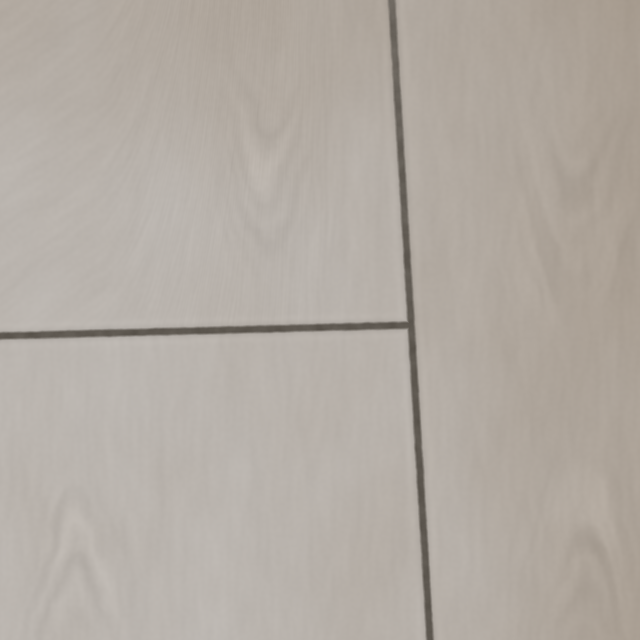
Give the GLSL for this texture, as a WebGL 1 fragment shader.

```glsl
precision highp float;

uniform vec2 u_resolution;

const vec3 COOL_WOOD = vec3(0.737, 0.717, 0.696);
const vec3 WARM_WOOD = vec3(0.650, 0.605, 0.555);
const vec3 GROUT = vec3(0.365, 0.342, 0.312);
const float GROUT_HALF_WIDTH = 0.0053;

vec2 randomGradient(vec2 cell) {
  vec3 q = fract(vec3(cell.xyx) * vec3(0.1031, 0.1030, 0.0973));
  q += dot(q, q.yzx + 33.33);
  float angle = 6.2832 * fract((q.x + q.y) * q.z);
  return vec2(cos(angle), sin(angle));
}

// Gradient noise, roughly -0.7 to 0.7
float noise(vec2 p) {
  vec2 i = floor(p);
  vec2 f = p - i;
  vec2 u = f * f * f * (f * (f * 6.0 - 15.0) + 10.0);
  vec2 e = vec2(1.0, 0.0);
  float low = mix(dot(randomGradient(i), f),
                  dot(randomGradient(i + e.xy), f - e.xy), u.x);
  float high = mix(dot(randomGradient(i + e.yx), f - e.yx),
                   dot(randomGradient(i + e.xx), f - e.xx), u.x);
  return mix(low, high, u.y);
}

float fbm(vec2 p) {
  float sum = 0.0;
  float amplitude = 0.6;
  for (int i = 0; i < 4; i++) {
    sum += amplitude * noise(p);
    p = p * 2.03 + 17.3;
    amplitude *= 0.5;
  }
  return sum;
}

vec2 rotate(vec2 p, float angle) {
  float c = cos(angle);
  float s = sin(angle);
  return vec2(c * p.x - s * p.y, s * p.x + c * p.y);
}

// Nested growth arches opening along y; direction is 1 upward, -1 downward
float growthArch(vec2 p, vec2 tip, float direction, float spread) {
  vec2 d = p - tip;
  d.x += 0.022 * fbm(p * vec2(9.0, 6.0) + tip * 31.0);
  float along = d.y * direction;
  float rings = along - 1.6 * sqrt(d.x * d.x + 0.0004) * 0.09 / spread
              - 14.0 * d.x * d.x + 0.05 * fbm(p * 14.0);
  float lines = noise(vec2(rings * 17.0, tip.x * 41.0 + d.x * 5.0));
  float fade = exp(-d.x * d.x / (spread * spread))
             * smoothstep(-0.06, 0.06, along) * smoothstep(0.42, 0.12, along);
  return lines * fade;
}

// Soft coverage of a joint, given the distance to its centre line
float joint(float dist, float pixel) {
  float soft = max(0.0027, 0.75 * pixel);
  return 1.0 - smoothstep(GROUT_HALF_WIDTH - soft, GROUT_HALF_WIDTH + soft, dist);
}

vec3 plankTone(vec2 p, float rightSide) {
  float leftWarmth = 0.05 + 0.46 * smoothstep(0.55, 1.05, p.y)
                   + 0.16 * smoothstep(0.15, 0.65, p.x);
  float rightWarmth = 0.32 + 0.42 * smoothstep(0.66, 1.0, p.x)
                    + 0.20 * smoothstep(0.35, 1.0, p.y);
  float warmth = mix(leftWarmth, rightWarmth, rightSide);
  warmth += 0.30 * fbm(p * vec2(4.5, 3.0) + rightSide * 23.0);
  return mix(COOL_WOOD, WARM_WOOD, warmth);
}

float woodGrain(vec2 p, float rightSide, float upper, float seed) {
  // Long fibres bend away from the plank axis on the upper left plank
  float slanted = upper * (1.0 - rightSide);
  float bend = 0.95 * slanted * smoothstep(0.55, 0.15, p.x);
  vec2 q = rotate(p, bend) + 0.012 * fbm(p * 5.0 + seed);
  float grain = 0.018 * fbm(q * vec2(26.0, 4.5) + seed);
  grain += 0.013 * noise(q * vec2(85.0, 17.0) + seed);
  grain += 0.007 * noise(p * 120.0 + seed);
  return grain;
}

void main() {
  vec2 p = gl_FragCoord.xy / u_resolution;
  float pixel = 1.0 / min(u_resolution.x, u_resolution.y);

  // Slightly tilted joints with uneven edges
  float wobble = 0.0014 * fbm(p * 55.0);
  float across = p.x - (0.672 - 0.060 * p.y) + wobble;
  float along = p.y - (0.475 + 0.0264 * p.x) + wobble;
  float rightSide = smoothstep(-pixel, pixel, across);
  float upper = smoothstep(-pixel, pixel, along);
  float seed = 11.0 * floor(rightSide + 0.5)
             + 5.0 * floor(upper + 0.5) * (1.0 - floor(rightSide + 0.5));

  // Plank surface
  vec3 color = plankTone(p, rightSide);
  float arches = mix(
    mix(growthArch(p, vec2(0.12, 0.25), -1.0, 0.07),
        growthArch(p, vec2(0.42, 0.59), 1.0, 0.065), upper),
    growthArch(p, vec2(0.90, 0.52), 1.0, 0.08)
      + growthArch(p, vec2(0.91, 0.27), -1.0, 0.07), rightSide);
  color += woodGrain(p, rightSide, upper, seed) + 0.065 * arches;

  // Rounded plank edges and grout
  float crossDistance = max(abs(along), across);
  float nearest = min(abs(across), crossDistance);
  color *= 1.0 - 0.07 * exp(-max(nearest - GROUT_HALF_WIDTH, 0.0) / 0.004);
  color += 0.012 * exp(-pow((nearest - 0.015) / 0.006, 2.0));
  vec3 groutColor = GROUT + 0.05 * smoothstep(0.4, 1.0, p.y)
                  + 0.07 * fbm(p * 45.0);
  color = mix(color, groutColor, joint(nearest, pixel));

  gl_FragColor = vec4(color, 1.0);
}
```
